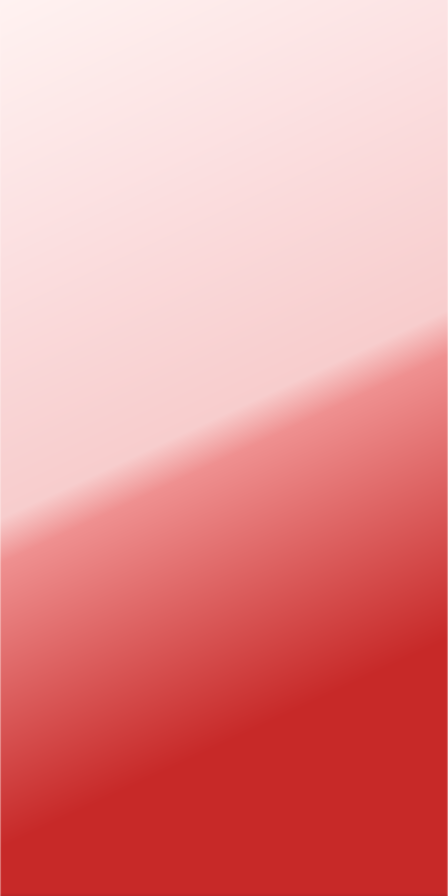
Give the GLSL for this background, as a Shadertoy shader.

```glsl
#define TILT radians(155.0)
#define BAND_START 0.470
#define BAND_END 0.510
#define RED_START 0.768
#define RIM_WIDTH 0.004
#define RIM_STRENGTH 0.45

const vec3 WHITE_PINK = vec3(1.000, 0.950, 0.945);
const vec3 BLUSH = vec3(0.986, 0.878, 0.882);
const vec3 ROSE = vec3(0.970, 0.802, 0.802);
const vec3 CORAL = vec3(0.937, 0.565, 0.565);
const vec3 DEEP_RED = vec3(0.780, 0.160, 0.157);

// Position from 0 to 1 along a tilted axis that spans the canvas corners
float gradientPosition(vec2 uv, vec2 size) {
    vec2 axis = vec2(sin(TILT), -cos(TILT));
    vec2 fromTopLeft = vec2(uv.x, 1.0 - uv.y) * size;
    return dot(fromTopLeft, axis) / dot(size, abs(axis));
}

float ramp(float a, float b, float x) {
    return clamp((x - a) / (b - a), 0.0, 1.0);
}

void mainImage(out vec4 fragColor, in vec2 fragCoord) {
    vec2 uv = fragCoord / iResolution.xy;
    float t = gradientPosition(uv, iResolution.xy / iResolution.y);

    // Pale upper wash
    vec3 color = mix(WHITE_PINK, BLUSH, ramp(0.0, 0.23, t));
    color = mix(color, ROSE, ramp(0.23, BAND_START, t));

    // Soft diagonal edge, then the fall into red
    color = mix(color, CORAL, ramp(BAND_START, BAND_END, t));
    color = mix(color, DEEP_RED, ramp(BAND_END, RED_START, t));

    // Thin light rim along both sides
    float sideDistance = min(uv.x, 1.0 - uv.x);
    float rim = 1.0 - smoothstep(0.0, RIM_WIDTH, sideDistance);
    color = mix(color, WHITE_PINK, rim * RIM_STRENGTH);

    // Faint shade along the bottom
    color *= 1.0 - 0.06 * (1.0 - smoothstep(0.0, 0.004, uv.y));

    fragColor = vec4(color, 1.0);
}
```
